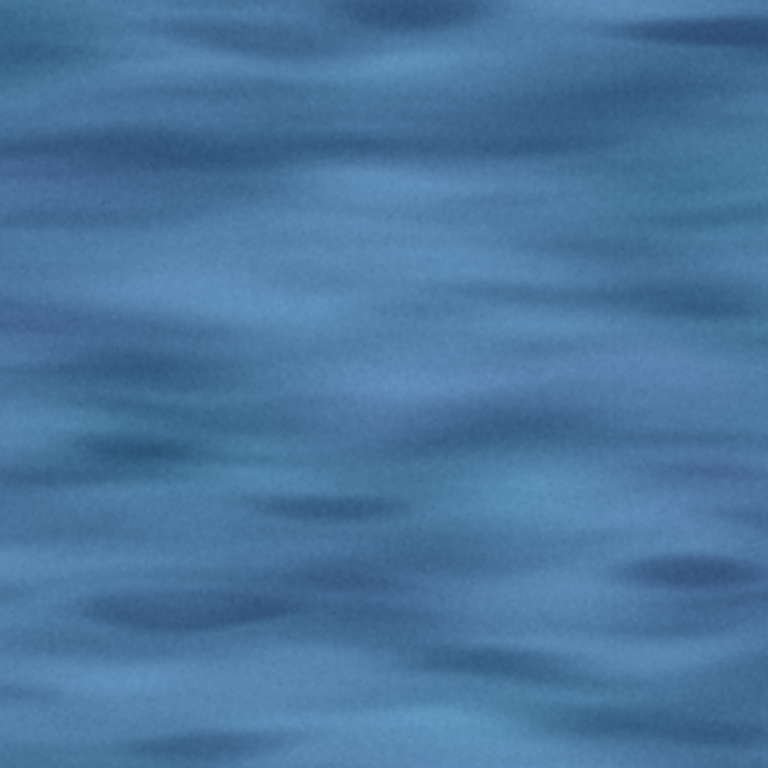
A WebGL 1 fragment shader for this texture:

```glsl
precision highp float;

uniform vec2 u_resolution;

#define DEEP_BLUE vec3(0.19, 0.34, 0.49)
#define PALE_BLUE vec3(0.35, 0.54, 0.70)
#define TINT_SHIFT vec3(0.016, -0.010, 0.006)
#define BROAD_CELLS vec2(2.6, 10.0)
#define MID_CELLS vec2(4.2, 21.0)
#define FINE_CELLS vec2(6.0, 44.0)
#define TROUGH_CELLS vec2(3.4, 19.0)
#define GRAIN_CELLS vec2(170.0)
#define BASE_TONE 0.61
#define TROUGH_DEPTH 0.62
#define GRAIN_AMOUNT 0.09

vec3 hash3(vec2 cell) {
  vec3 h = fract(cell.xyx * vec3(0.1031, 0.1030, 0.0973));
  h += dot(h, h.yxz + 33.33);
  return fract((h.xxy + h.yzz) * h.zyx);
}

// Cellular noise: one soft blob per cell, randomly light or dark.
float blobNoise(vec2 p, float seed) {
  vec2 home = floor(p);
  float sum = 0.0;
  for (int j = -1; j <= 1; j++) {
    for (int i = -1; i <= 1; i++) {
      vec2 cell = home + vec2(float(i), float(j));
      vec3 rnd = hash3(cell + seed);
      vec2 offset = cell + rnd.xy - p;
      float falloff = max(1.0 - dot(offset, offset), 0.0);
      sum += (2.0 * rnd.z - 1.0) * falloff * falloff * falloff;
    }
  }
  return sum;
}

// Gentle undulation that keeps the streaks from being ruler-straight.
vec2 undulate(vec2 p) {
  p.y += 0.007 * sin(p.x * 8.0 + p.y * 11.0);
  p.y += 0.003 * sin(p.x * 19.0 - p.y * 23.0 + 1.7);
  p.x += 0.020 * sin(p.y * 31.0 + 0.6);
  return p;
}

void main() {
  vec2 uv = gl_FragCoord.xy / u_resolution.y;
  vec2 p = undulate(uv);

  // Layered horizontal ripples
  float tone = BASE_TONE;
  tone += 0.42 * blobNoise(p * BROAD_CELLS, 17.0);
  tone += 0.36 * blobNoise(p * MID_CELLS, 53.0);
  tone += 0.17 * blobNoise(p * FINE_CELLS, 91.0);

  // Sparse dark troughs
  float trough = smoothstep(0.32, 1.05, blobNoise(p * TROUGH_CELLS, 137.0));
  tone -= TROUGH_DEPTH * trough;

  // Soft limits on the brightest and darkest water
  tone = 0.55 + 0.75 * (tone - 0.55) / sqrt(0.5625 + 0.35 * (tone - 0.55) * (tone - 0.55));

  // Fine grain
  tone += GRAIN_AMOUNT * blobNoise(uv * GRAIN_CELLS, 211.0);

  // Drift between violet and teal
  float tint = blobNoise(p * vec2(3.0, 9.0), 307.0) + 0.5 * trough;
  vec3 color = mix(DEEP_BLUE, PALE_BLUE, tone) + TINT_SHIFT * tint;
  gl_FragColor = vec4(color, 1.0);
}
```
